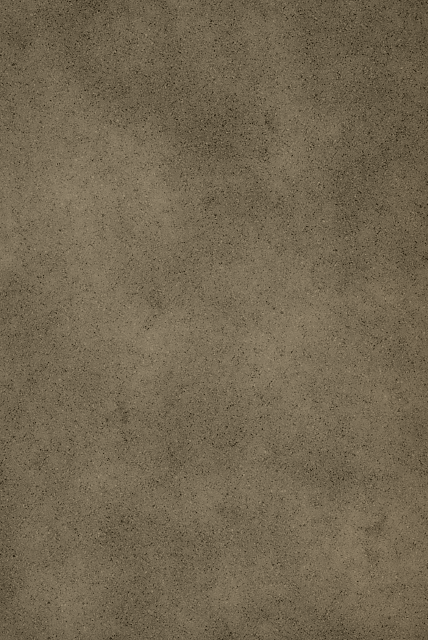
Give the GLSL for this texture, as a Shadertoy shader.

```glsl
#define SHADE vec3(0.350, 0.308, 0.230)
#define LIGHT vec3(0.500, 0.450, 0.360)
#define RUST vec3(0.005, -0.001, -0.006)
#define BASE_TONE 0.82
#define MOTTLE 0.56
#define CLUMP 0.30
#define GRAIN 1.25
#define GRAIN_SCALE 430.0
#define STAIN 0.60
#define PIT_SHARE 0.035
#define CHIP_SHARE 0.024
#define EDGE_FADE 0.42

vec2 hash22(vec2 p) {
    vec3 q = fract(vec3(p.xyx) * vec3(0.1031, 0.1030, 0.0973));
    q += dot(q, q.yzx + 33.33);
    return fract((q.xx + q.yz) * q.zy);
}

// Gradient noise, roughly -0.7 to 0.7
float gradientNoise(vec2 p) {
    vec2 i = floor(p), f = p - i;
    vec2 u = f * f * f * (f * (f * 6.0 - 15.0) + 10.0);
    vec2 e = vec2(1.0, 0.0);
    float a = dot(hash22(i) * 2.0 - 1.0, f);
    float b = dot(hash22(i + e.xy) * 2.0 - 1.0, f - e.xy);
    float c = dot(hash22(i + e.yx) * 2.0 - 1.0, f - e.yx);
    float d = dot(hash22(i + e.xx) * 2.0 - 1.0, f - e.xx);
    return mix(mix(a, b, u.x), mix(c, d, u.x), u.y);
}

float fbm(vec2 p) {
    float sum = 0.0, gain = 1.0;
    for (int i = 0; i < 5; i++) {
        sum += gain * gradientNoise(p);
        p = mat2(1.6, 1.2, -1.2, 1.6) * p + 17.3;
        gain *= 0.68;
    }
    return sum;
}

// Sparse round flecks, one possible fleck per cell
float flecks(vec2 p, float scale, float share, float seed) {
    vec2 q = p * scale, cell = floor(q);
    vec2 pick = hash22(cell + seed);
    vec2 centre = 0.35 + 0.3 * hash22(cell + seed + 71.0);
    float radius = mix(0.18, 0.34, pick.y);
    float blur = 0.5 * scale / iResolution.y;
    float dist = length(q - cell - centre);
    return step(pick.x, share) * (1.0 - smoothstep(radius - blur, radius + blur, dist));
}

void mainImage(out vec4 fragColor, in vec2 fragCoord) {
    vec2 p = fragCoord / iResolution.y;
    vec2 uv = fragCoord / iResolution.xy;

    // Broad wear: pale diagonal band, cloudy mottling, faint vertical streaks
    float cloud = fbm(p * 5.0 + 40.0);
    float across = dot(p - vec2(0.30, 0.46), vec2(0.555, 0.832));
    float band = exp(-16.0 * across * across);
    float streak = gradientNoise(p * vec2(24.0, 2.5) + 90.0);
    float wear = MOTTLE * cloud + 0.36 * (band - 0.6) + 0.10 * streak;

    // Darkened borders and a few soft stains
    vec2 border = abs(uv - 0.5) * 2.0;
    float edge = pow(border.x, 4.0) * mix(0.4, 0.9, uv.x) + pow(border.y, 6.0) * 0.4;
    float stain = smoothstep(0.35, 0.95, fbm(p * vec2(13.0, 9.0) + 7.0));
    float tone = BASE_TONE + wear - EDGE_FADE * edge - STAIN * stain;

    // Small clumps that darken the surface and roughen its grit
    mat2 turn = mat2(0.82, 0.57, -0.57, 0.82);
    vec2 q = turn * p + 3.0;
    float clump = gradientNoise(q * 62.0) + 0.7 * gradientNoise(q * 131.0);
    tone += CLUMP * clump;
    float rough = clamp(0.95 - 0.6 * wear - 0.8 * clump + 0.3 * stain, 0.55, 1.5);

    // Fine grit with a few strong grains among many faint ones
    float grit = gradientNoise(q * GRAIN_SCALE) + 0.45 * gradientNoise(q.yx * GRAIN_SCALE * 0.53);
    grit *= 0.6 + 1.7 * abs(grit);
    tone += GRAIN * rough * (grit - 0.4 * grit * grit);

    // Dark pits and pale chips
    tone -= 0.95 * flecks(p, 230.0, PIT_SHARE * rough, 11.0);
    tone -= 1.10 * flecks(p, 165.0, PIT_SHARE * 0.15, 53.0);
    tone += 0.75 * flecks(p, 230.0, CHIP_SHARE, 29.0);

    vec3 color = mix(SHADE, LIGHT, clamp(tone, -1.3, 1.8));
    color += RUST * smoothstep(0.5, 1.0, uv.x - 0.3 * uv.y + 0.3 * cloud);
    fragColor = vec4(clamp(color, 0.0, 1.0), 1.0);
}
```
